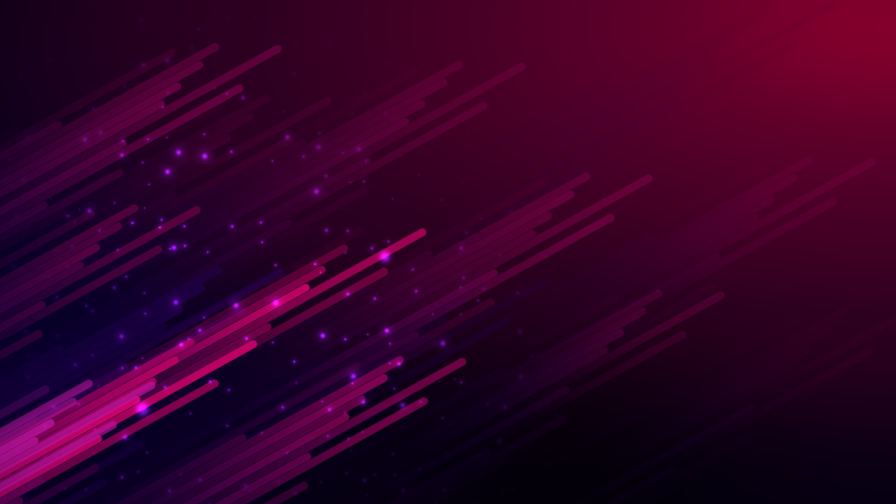
Give the GLSL for this background, as a WebGL 1 fragment shader.

```glsl
precision highp float;
// Slanted bundles of round-tipped light streaks over a crimson to navy gradient.
// Each bundle is one set of parallel lanes with staggered tips, drawn by distance;
// hashed grid cells scatter small violet sparks over the middle left.

uniform vec2 u_resolution;

const vec2 DIRECTION = vec2(0.875, 0.484);
const float LANE = 0.0158;

const vec3 CRIMSON = vec3(0.51, 0.00, 0.17);
const vec3 WINE = vec3(0.34, 0.00, 0.16);
const vec3 PLUM = vec3(0.18, 0.00, 0.125);
const vec3 NIGHT = vec3(0.025, 0.00, 0.075);
const vec3 INDIGO = vec3(0.14, 0.00, 0.32);
const vec3 MAGENTA = vec3(0.58, 0.01, 0.34);
const vec3 HOT_PINK = vec3(0.86, 0.01, 0.43);
const vec3 ORCHID = vec3(0.74, 0.08, 0.62);
const vec3 SPARK = vec3(0.55, 0.08, 0.85);

float hash(vec2 p) {
  return fract(sin(dot(p, vec2(127.1, 311.7))) * 43758.5453);
}

float glow(vec2 p, vec2 center, float radius) {
  vec2 d = (p - center) / radius;
  return exp(-dot(d, d));
}

vec3 backdrop(vec2 p) {
  float d = length((p - vec2(1.778, 0.95)) * vec2(0.75, 1.65));
  vec3 color = mix(CRIMSON, WINE, smoothstep(0.0, 0.5, d));
  color = mix(color, PLUM, clamp((d - 0.45) / 0.5, 0.0, 1.0));
  color = mix(color, NIGHT, smoothstep(0.9, 1.6, d));
  color += vec3(0.0, 0.0, 0.08) * glow(p, vec2(0.1, 0.3), 0.4);
  return color * (1.0 - 0.6 * glow(p, vec2(1.15, -0.05), 0.35));
}

// How far the end of a lane lies behind the tip of its bundle
float tipSetback(float lane) {
  float stagger = mod(45.5 * lane, 136.0);
  float odd = mod(lane, 2.0);
  float flank = max(abs(lane - 1.0) - 3.0, 0.0);
  return (stagger + 65.0 * odd + 40.0 * flank) / 432.0;
}

// Lays one bundle over the base colour; spread is its half width in lanes
vec3 bundle(vec3 base, vec2 p, vec2 tip, vec3 tint, float opacity, float reach, float spread) {
  vec2 q = p - tip;
  float along = dot(q, DIRECTION);
  float across = dot(q, vec2(-DIRECTION.y, DIRECTION.x));
  float nearest = floor(across / LANE + 0.5);
  float pixel = 1.0 / u_resolution.y;
  float cover = 0.0;
  for (int k = -1; k <= 1; k++) {
    float lane = nearest + float(k);
    float ahead = along + tipSetback(lane);
    float d = length(vec2(max(ahead, 0.0), across - lane * LANE)) - 0.5 * LANE;
    float shade = mix(0.6, 1.0, hash(vec2(lane, tip.x * 7.0)));
    float offset = (lane - 0.5) / spread;
    shade *= exp(-offset * offset * offset * offset);
    float fade = 1.0 - smoothstep(0.0, reach, -ahead);
    cover = max(cover, shade * fade * (1.0 - smoothstep(-pixel, pixel, d)));
  }
  vec3 streak = mix(tint, INDIGO, smoothstep(0.15, 1.0, -along / reach));
  return mix(base, streak, cover * opacity);
}

// One round spark in some of the cells of a grid
float sparks(vec2 p, float cell, float chance) {
  vec2 id = floor(p / cell);
  vec2 spot = 0.2 + 0.6 * vec2(hash(id + 3.1), hash(id + 8.7));
  float size = cell * mix(0.02, 0.07, hash(id + 5.3));
  float d = length(p - (id + spot) * cell);
  float lit = step(hash(id), chance);
  return lit * (exp(-d * d / (size * size)) + 0.25 * exp(-d * d / (9.0 * size * size)));
}

void main() {
  vec2 p = gl_FragCoord.xy / u_resolution.y;
  vec3 color = backdrop(p);

  // Faint bundles at the back
  color = bundle(color, p, vec2(1.650, 0.990), WINE, 0.20, 0.7, 5.0);
  color = bundle(color, p, vec2(1.800, 0.380), WINE, 0.20, 0.6, 5.0);
  color = bundle(color, p, vec2(0.650, 0.800), MAGENTA, 0.17, 0.8, 6.0);
  color = bundle(color, p, vec2(1.080, 0.440), INDIGO, 0.30, 0.7, 6.0);
  color = bundle(color, p, vec2(1.729, 0.678), MAGENTA, 0.24, 0.8, 5.0);
  color = bundle(color, p, vec2(1.430, 0.414), MAGENTA, 0.30, 0.6, 5.0);

  // Middle bundles
  color = bundle(color, p, vec2(1.035, 0.868), MAGENTA, 0.40, 1.0, 5.0);
  color = bundle(color, p, vec2(1.287, 0.646), MAGENTA, 0.55, 1.1, 5.0);
  color = bundle(color, p, vec2(0.551, 0.903), MAGENTA, 0.70, 1.1, 5.0);
  color = bundle(color, p, vec2(0.390, 0.583), MAGENTA, 0.55, 0.8, 6.0);
  color = bundle(color, p, vec2(0.555, 0.460), INDIGO, 0.75, 0.9, 5.0);
  color = bundle(color, p, vec2(0.280, 0.120), INDIGO, 0.50, 0.7, 5.0);

  // Bright bundles in front
  color = bundle(color, p, vec2(0.917, 0.282), MAGENTA * 1.15, 0.80, 1.0, 5.0);
  color = bundle(color, p, vec2(0.838, 0.539), HOT_PINK, 0.90, 1.2, 2.7);
  color = bundle(color, p, vec2(0.502, 0.317), HOT_PINK, 0.92, 1.4, 4.0);
  color = bundle(color, p, vec2(0.300, 0.235), ORCHID, 0.85, 1.2, 5.0);

  // Sparks and two larger flares
  float field = glow(p, vec2(0.38, 0.60), 0.22) + glow(p, vec2(0.70, 0.36), 0.24);
  field += 0.7 * glow(p, vec2(0.30, 0.20), 0.18);
  float dust = sparks(p, 0.075, 0.5) + 0.7 * sparks(p + 0.37, 0.045, 0.35);
  color += SPARK * dust * min(field, 1.0);
  color += SPARK * (glow(p, vec2(0.764, 0.490), 0.010) + glow(p, vec2(0.283, 0.188), 0.012));

  gl_FragColor = vec4(clamp(color, 0.0, 1.0), 1.0);
}
```
